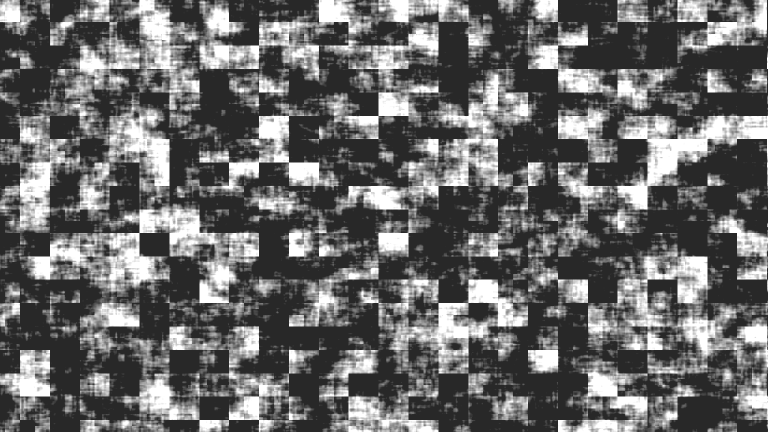
A Shadertoy shader for this texture:

```glsl
// Grey patchwork of rectangular cells, worn by blocky and cloudy noise.
#define CELLS vec2(25.7, 18.46)
#define PHASE vec2(0.33, 0.49)
#define DARK 0.157
#define BIAS 0.22
#define BLOCK_GAIN 0.66
#define CLOUD_GAIN 0.5
#define CLOUD_FALLOFF 0.6
#define WEAVE_GAIN 0.2
#define TILT 0.55

vec3 hash3(vec2 cell, float seed) {
    vec3 h = fract(vec3(cell, seed) * vec3(0.1031, 0.103, 0.0973));
    h += dot(h, h.yxz + 33.33);
    return 2.0 * fract((h.xxy + h.yxx) * h.zyx) - 1.0;
}

// Each cell is an independent plane: a random level plus a random slope.
float facet(vec2 p, float seed) {
    vec3 h = hash3(floor(p), seed);
    return h.x + TILT * dot(h.yz, 2.0 * fract(p) - 1.0);
}

float smoothNoise(vec2 p, float seed) {
    vec2 i = floor(p), f = fract(p);
    f = f * f * (3.0 - 2.0 * f);
    float bottom = mix(hash3(i, seed).x, hash3(i + vec2(1, 0), seed).x, f.x);
    float top = mix(hash3(i + vec2(0, 1), seed).x, hash3(i + 1.0, seed).x, f.x);
    return mix(bottom, top, f.y);
}

float patchwork(vec2 p) {
    // Nested blocks, aligned with the main cells
    float v = BIAS + BLOCK_GAIN * facet(p, 3.0);
    float gain = 0.2;
    float scale = 2.0;
    for (int i = 0; i < 3; i++) {
        v += gain * facet(p * scale, 11.0 + float(i) * 7.0);
        scale *= 2.0;
        gain *= 0.7;
    }

    // Clouds that run across the cell borders
    gain = CLOUD_GAIN;
    scale = 1.3;
    for (int i = 0; i < 4; i++) {
        v += gain * smoothNoise(p * scale + 5.7, 41.0 + float(i) * 9.0);
        scale *= 2.1;
        gain *= CLOUD_FALLOFF;
    }

    // Fine crossing streaks
    v += WEAVE_GAIN * smoothNoise(p * vec2(2.0, 13.0), 83.0);
    v += WEAVE_GAIN * smoothNoise(p * vec2(13.0, 2.0), 97.0);
    return clamp(v, 0.0, 1.0);
}

void mainImage(out vec4 fragColor, in vec2 fragCoord) {
    // Average four samples to smooth the block edges
    float light = 0.0;
    for (int i = 0; i < 4; i++) {
        vec2 offset = vec2(i % 2, i / 2) * 0.5 - 0.25;
        vec2 uv = (fragCoord + offset) / iResolution.xy;
        light += 0.25 * patchwork(uv * CELLS + PHASE);
    }
    fragColor = vec4(vec3(mix(DARK, 1.0, light)), 1.0);
}
```
